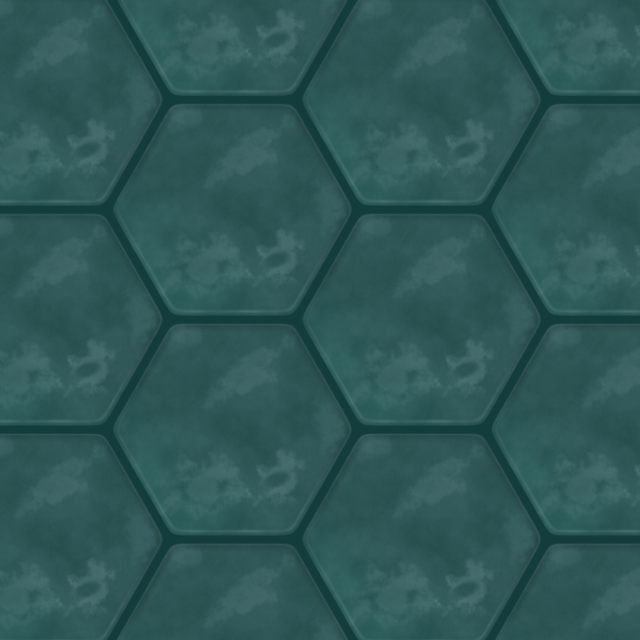
Write a WebGL 2 fragment shader that draws this pattern.

```glsl
#version 300 es
precision highp float;
// Glazed teal hexagon tiles, flat side up, in offset columns with dark grout.
// Every tile carries the same cloudy glaze: ragged elliptical patches over
// gradient noise, framed by a bevel that catches light along the lower edges.
uniform vec2 u_resolution;
out vec4 fragColor;

const vec2 PITCH = vec2(0.2956, 0.3435);       // column and row spacing
const vec2 FIRST_TILE = vec2(0.3633, 0.6725);  // centre of one tile
const float HEX_COS = 0.8660254;
const float GROUT_HALF = 0.018;                // in tile heights

const vec3 GROUT = vec3(0.075, 0.235, 0.238);
const vec3 GLAZE_DEEP = vec3(0.138, 0.298, 0.292);
const vec3 GLAZE_PALE = vec3(0.325, 0.470, 0.480);
const vec3 GLAZE_TEAL = vec3(0.175, 0.400, 0.385);
const vec3 RIDGE = vec3(0.310, 0.490, 0.490);

vec2 hashGradient(vec2 cell) {
    vec3 h = fract(cell.xyx * vec3(0.1031, 0.1030, 0.0973));
    h += dot(h, h.yzx + 33.33);
    float angle = 6.28318 * fract((h.x + h.y) * h.z);
    return vec2(cos(angle), sin(angle));
}

float gradientNoise(vec2 p) {
    vec2 i = floor(p), f = p - i;
    vec2 u = f * f * f * (f * (f * 6.0 - 15.0) + 10.0);
    float a = dot(hashGradient(i), f);
    float b = dot(hashGradient(i + vec2(1, 0)), f - vec2(1, 0));
    float c = dot(hashGradient(i + vec2(0, 1)), f - vec2(0, 1));
    float d = dot(hashGradient(i + vec2(1, 1)), f - vec2(1, 1));
    return mix(mix(a, b, u.x), mix(c, d, u.x), u.y);
}

float fbm(vec2 p, int octaves) {
    float sum = 0.0, amplitude = 1.0;
    for (int i = 0; i < octaves; i++) {
        sum += amplitude * gradientNoise(p);
        p = mat2(1.6, 1.2, -1.2, 1.6) * p + 7.3;
        amplitude *= 0.55;
    }
    return sum;
}

// Position relative to the nearest tile centre, in tile heights.
vec2 hexLocal(vec2 p) {
    vec2 cell = vec2(2.0 * HEX_COS, 1.0);
    vec2 a = mod(p + 0.5 * cell, cell) - 0.5 * cell;
    vec2 b = mod(p, cell) - 0.5 * cell;
    return dot(a, a) < dot(b, b) ? a : b;
}

// Distance inward from the tile outline, with softly rounded corners.
float hexInset(vec2 q, float sharpness) {
    q = abs(q);
    vec3 side = vec3(q.y, HEX_COS * q.x + 0.5 * q.y, HEX_COS * q.x - 0.5 * q.y);
    vec3 e = exp(sharpness * (side - 0.5));
    return -log(e.x + e.y + e.z) / sharpness;
}

// Soft rotated ellipse whose rim is displaced by a ragged offset.
float patchMask(vec2 q, vec2 centre, float angle, vec2 size, float ragged) {
    vec2 d = q - centre;
    float c = cos(angle), s = sin(angle);
    d = vec2(c * d.x + s * d.y, c * d.y - s * d.x) / size;
    return 1.0 - smoothstep(0.35, 1.15, length(d) + ragged);
}

float band(float d, float centre, float width) {
    float x = (d - centre) / width;
    return exp(-x * x);
}

vec3 glaze(vec2 q) {
    float cloud = fbm(q * 5.0 + 3.7, 5);
    float ragged = 0.9 * fbm(q * 11.0 + 19.0, 4);
    float grain = gradientNoise(q * vec2(95.0, 38.0)) + gradientNoise(q * 70.0 + 5.0);

    // Pale clouds, with a hooked one around a dark slot
    float slot = patchMask(q, vec2(0.19, -0.235), 0.45, vec2(0.085, 0.036), 0.3 * ragged);
    float hook = patchMask(q, vec2(0.22, -0.23), 0.9, vec2(0.135, 0.105), ragged);
    float pale = 0.50 * hook * (1.0 - slot);
    pale += 0.40 * patchMask(q, vec2(-0.14, -0.26), 0.45, vec2(0.22, 0.13), ragged);
    pale += 0.30 * patchMask(q, vec2(0.06, 0.25), 0.65, vec2(0.22, 0.09), ragged);
    pale += 0.26 * patchMask(q, vec2(0.44, 0.01), 1.9, vec2(0.13, 0.07), ragged);
    pale += 0.22 * patchMask(q, vec2(-0.24, 0.42), 0.1, vec2(0.15, 0.06), ragged);

    // Deeper hollows and a greener wash toward the lower left
    float deep = patchMask(q, vec2(-0.22, 0.22), 0.8, vec2(0.26, 0.18), ragged)
               + patchMask(q, vec2(0.20, 0.03), 0.3, vec2(0.26, 0.16), ragged);
    float wash = smoothstep(0.15, 0.65, dot(q, vec2(-0.65, -0.75)) + 0.12 * cloud + 0.1);
    float tone = 0.25 + 0.20 * cloud + pale - 0.08 * deep + 0.035 * grain;
    vec3 colour = mix(GLAZE_DEEP, GLAZE_PALE, clamp(tone, 0.0, 1.0));
    return mix(colour, GLAZE_TEAL + 0.08 * cloud, 0.55 * wash * (1.0 - pale));
}

void main() {
    vec2 uv = gl_FragCoord.xy / u_resolution;
    vec2 q = hexLocal((uv - FIRST_TILE) / (PITCH / vec2(HEX_COS, 1.0)));
    float inset = hexInset(q, 75.0);
    float pixel = 1.0 / (u_resolution.y * PITCH.y);
    float lit = smoothstep(-0.25, 0.9, dot(normalize(q + 1e-5), vec2(-0.3, -0.954)));

    // Bevel: shaded rim, then a bright ridge on the lit sides
    vec3 colour = glaze(q);
    float rim = 1.0 - smoothstep(GROUT_HALF, 0.065, inset);
    colour *= 1.0 - rim * mix(0.16, 0.08, lit);
    float wear = 0.75 + 0.5 * gradientNoise(q * 14.0);
    colour = mix(colour, RIDGE, band(inset, 0.037, 0.0075) * lit * 0.65 * wear);
    colour = mix(colour, RIDGE, band(inset, 0.024, 0.004) * 0.22 * (1.0 - lit));

    // Grout
    float tile = smoothstep(GROUT_HALF - pixel, GROUT_HALF + pixel, inset);
    fragColor = vec4(mix(GROUT, colour, tile), 1.0);
}
```
